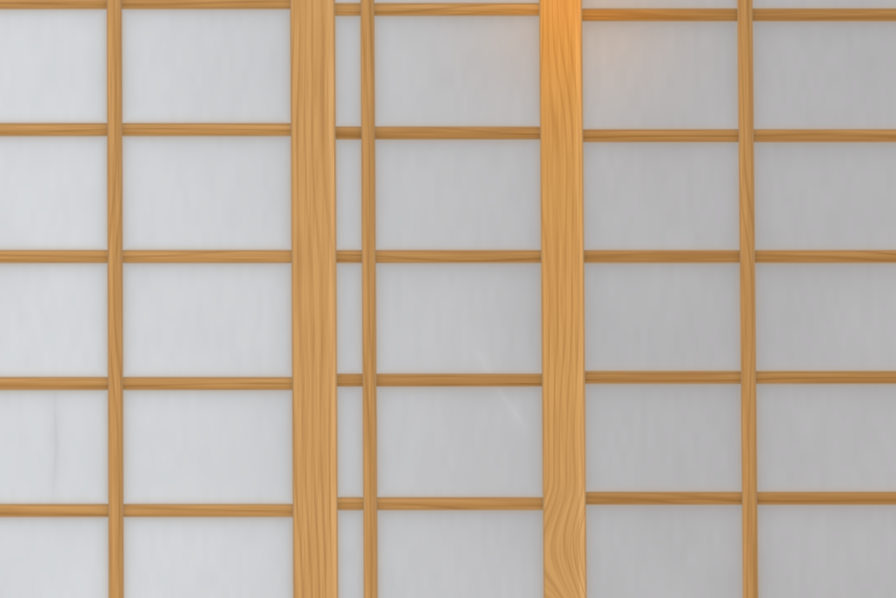
Give the GLSL for this pattern, as a WebGL 2 fragment shader.

```glsl
#version 300 es
precision highp float;
// Sliding paper screens: pale panes behind a lattice of oak bars, posts and two wide stiles.
uniform vec2 u_resolution;
out vec4 fragColor;

float hash(vec2 p) {
    p = fract(p * vec2(0.1031, 0.1137));
    p += dot(p, p.yx + 33.33);
    return fract((p.x + p.y) * p.x * 17.0);
}

float noise(vec2 p) {
    vec2 i = floor(p), f = fract(p);
    f = f * f * (3.0 - 2.0 * f);
    return mix(mix(hash(i), hash(i + vec2(1, 0)), f.x),
               mix(hash(i + vec2(0, 1)), hash(i + vec2(1, 1)), f.x), f.y);
}

// Grain runs along q.y; tone 0 is dark wood, 1 is light wood.
vec3 wood(vec2 q, float seed, float tone) {
    float warp = noise(vec2(q.x * 25.0, q.y * 4.0) + seed * 19.0);
    float rings = 0.5 + 0.5 * sin(q.x * 480.0 + warp * 14.0 + q.y * 5.0);
    float fibre = noise(vec2(q.x * 330.0, q.y * 14.0) + seed * 7.0);
    float t = tone - 0.28 * pow(rings, 3.0) + 0.35 * (fibre - 0.5);
    return mix(vec3(0.64, 0.46, 0.26), vec3(0.81, 0.62, 0.39), clamp(t, 0.0, 1.0));
}

// Darkens and greys the wood toward its edge, d being negative inside.
vec3 roundEdge(vec3 col, float d) {
    return mix(col, vec3(0.65, 0.52, 0.39), 0.65 * smoothstep(-0.005, 0.0, d));
}

void main() {
    vec2 p = gl_FragCoord.xy / u_resolution * vec2(1.5, 1.0);
    float soft = max(1.0 / u_resolution.y, 0.0022);
    float glow = exp(-dot(p - vec2(0.97, 1.0), p - vec2(0.97, 1.0)) * 40.0);

    // Each of the three screens has its own row spacing
    float panel = step(0.5234, p.x) + step(0.9385, p.x);
    float spacing = panel < 0.5 ? 0.2123 : panel < 1.5 ? 0.2066 : 0.2021;
    float rise = p.y - 0.571;
    float row = floor(rise / spacing + 0.5);
    float barDist = abs(rise - row * spacing) - 0.0107;
    float belowBar = max(fract(-rise / spacing) * spacing - 0.0107, 0.0);

    // Paper: brighter at the left, with faint fibres and creases
    vec3 paper = mix(vec3(0.83, 0.84, 0.85), vec3(0.71, 0.705, 0.71),
                     smoothstep(0.05, 1.2, p.x + 0.12 * (p.y - 0.5)));
    paper += 0.02 * (noise(p * 9.0) - 0.5) + 0.012 * (noise(p * vec2(90.0, 30.0)) - 0.5);
    float crease = p.x - 0.085 - 0.03 * (p.y - 0.25) - 0.012 * noise(vec2(p.y * 12.0, 3.0));
    paper -= 0.05 * exp(-abs(crease) * 130.0) * smoothstep(0.14, 0.02, abs(p.y - 0.26));
    float fold = p.x + 0.75 * p.y - 1.09 - 0.02 * noise(p * 12.0);
    paper += 0.025 * exp(-abs(fold) * 120.0) * smoothstep(0.06, 0.02, abs(p.x - 0.84));
    paper += glow * vec3(0.08, 0.01, -0.05);
    paper *= 1.0 - 0.10 * exp(-belowBar / 0.014);

    // Cross bars
    float seed = hash(vec2(panel * 5.0 + 2.0, row + 9.0));
    vec3 bar = wood(p.yx, seed, 0.62 + 0.35 * (seed - 0.5) - 0.14 * panel);
    bar += 0.05 * smoothstep(-0.008, 0.008, rise - row * spacing) - 0.03;
    bar += glow * vec3(0.10, 0.02, -0.04);
    bar = roundEdge(bar, barDist);

    // Posts: centre at the top and half width, leaning slightly to the right
    vec2 posts[5] = vec2[5](vec2(0.1914, 0.0125), vec2(0.5234, 0.0375),
        vec2(0.615, 0.0115), vec2(0.9385, 0.036), vec2(1.247, 0.0127));
    float postDist = 9.0;
    vec3 post = vec3(0.0);
    for (int i = 0; i < 5; i++) {
        float across = p.x - posts[i].x - (0.002 + 0.006 * posts[i].x) * (1.0 - p.y);
        float halfWidth = posts[i].y;
        float d = abs(across) - halfWidth;
        paper *= 1.0 - 0.07 * exp(-max(d, 0.0) / 0.014);
        if (d < postDist) {
            postDist = d;
            bool wide = halfWidth > 0.03;
            // Arched figure at the foot of the second stile
            float arch = float(i == 3) * smoothstep(0.2, 0.0, p.y);
            vec2 q = vec2(across + arch * (0.5 * p.y + 10.0 * across * across), p.y);
            post = wood(q, float(i) + 1.0, wide ? 0.92 : 0.72 - 0.04 * float(i));
            post *= 1.0 - 0.05 * across / halfWidth * float(!wide);
            // Pale bevel on the right of a wide stile
            post += float(wide) * 0.04 * smoothstep(0.006, 0.003, abs(across - halfWidth + 0.007));
            post += float(i == 3) * vec3(0.03, -0.005, -0.05) * p.y;
        }
    }
    post += glow * vec3(0.09, 0.02, -0.03);
    post = roundEdge(post, postDist);

    // Warm light bounced from the wood onto the paper
    float nearest = max(min(barDist, postDist), 0.0);
    paper = mix(paper, vec3(0.74, 0.64, 0.54), 0.6 * exp(-nearest / 0.0045));

    vec3 col = mix(paper, bar, smoothstep(soft, -soft, barDist));
    col *= 1.0 - 0.12 * exp(-max(postDist, 0.0) / 0.006) * smoothstep(soft, -soft, barDist);
    col = mix(col, post, smoothstep(soft, -soft, postDist));
    fragColor = vec4(clamp(col, 0.0, 1.0), 1.0);
}
```
